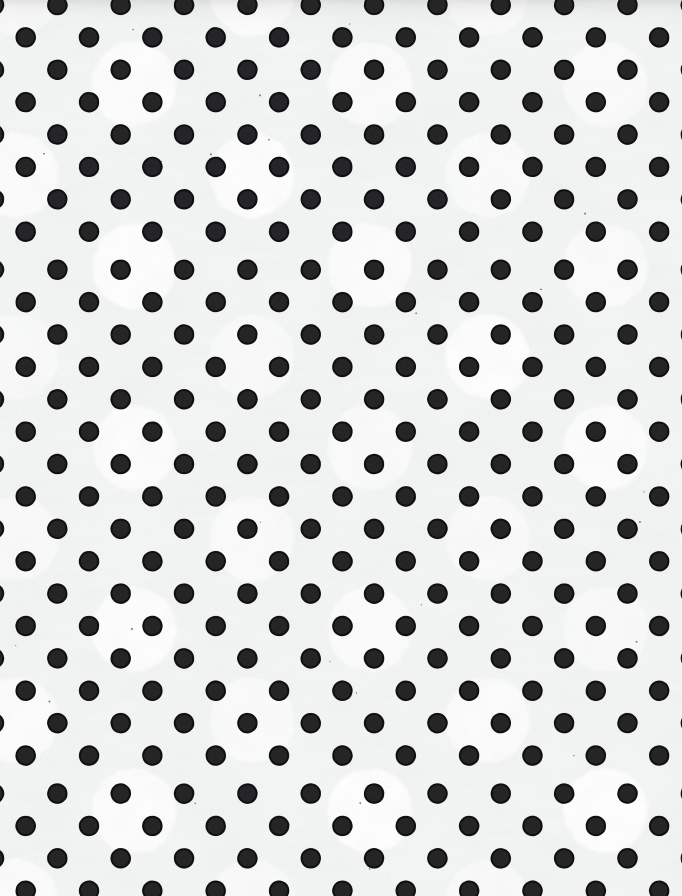
Give the GLSL for this pattern, as a Shadertoy shader.

```glsl
// Black polka dots in staggered rows over faint white discs on pale printed paper.

// Lengths are in sheet units: the canvas is SHEET units high, y runs down.
const float SHEET       = 768.0;
const vec2  DOT_PITCH   = vec2(54.3, 27.76);  // column and row spacing
const float DOT_RADIUS  = 8.75;
const float DOT_CORE    = 7.0;                // lighter centre inside the ink rim
const float DOT_LEFT    = 22.0;
const float ROLL_LENGTH = 449.0;              // print roller turn, 16 rows and a wider gap
const float ROLL_ROWS   = 16.0;
const float SEAM_Y      = 215.0;
const float SEAM_MARGIN = 16.2;
const vec2  DISC_PITCH  = vec2(202.0, 77.8);
const vec2  DISC_ORIGIN = vec2(115.0, 72.5);
const float DISC_RADIUS = 36.0;
const float SPECK_CELL  = 48.0;
const float SPECK_SHARE = 0.14;

const vec3 PAPER = vec3(0.946, 0.951, 0.951);
const vec3 WHITE = vec3(0.992);
const vec3 INK   = vec3(0.145, 0.143, 0.152);
const vec3 RIM   = vec3(0.06);
const vec3 SPECK = vec3(0.52);

vec2 hash2(vec2 p) {
    vec3 q = fract(p.xyx * vec3(0.1031, 0.1030, 0.0973));
    q += dot(q, q.yzx + 33.33);
    return fract((q.xx + q.yz) * q.zy);
}

float gradientAt(vec2 cell, vec2 offset) {
    return dot(hash2(cell) * 2.0 - 1.0, offset);
}

float gradientNoise(vec2 p) {
    vec2 i = floor(p), f = p - i;
    vec2 u = f * f * f * (f * (f * 6.0 - 15.0) + 10.0);
    vec2 e = vec2(0.0, 1.0);
    return mix(mix(gradientAt(i, f), gradientAt(i + e.yx, f - e.yx), u.x),
               mix(gradientAt(i + e.xy, f - e.xy), gradientAt(i + e.yy, f - e.yy), u.x), u.y);
}

// Distance to the nearest dot centre, keeping the gap at each roller seam
float dotDistance(vec2 p) {
    float turnY = mod(p.y - SEAM_Y, ROLL_LENGTH);
    float row = clamp(round((turnY - SEAM_MARGIN) / DOT_PITCH.y), 0.0, ROLL_ROWS - 1.0);
    float shift = 0.5 * (1.0 - mod(row, 2.0));
    float x = (p.x - DOT_LEFT) / DOT_PITCH.x - shift;
    x = (x - round(x)) * DOT_PITCH.x;
    return length(vec2(x, turnY - SEAM_MARGIN - row * DOT_PITCH.y));
}

// Coverage of the staggered pale discs, worn unevenly from one to the next
float discCoverage(vec2 p, float pixel) {
    vec2 q = (p - DISC_ORIGIN) / DISC_PITCH;
    float row = round(q.y);
    q.x -= 0.5 * mod(row, 2.0);
    vec2 cell = vec2(round(q.x), row);
    float d = length((q - cell) * DISC_PITCH) - DISC_RADIUS;
    d += 1.8 * gradientNoise(p / 9.0) + 2.0 * gradientNoise(p / 23.0);
    float strength = mix(0.55, 1.0, hash2(cell + 17.0).x);
    float wear = 0.88 + 0.4 * gradientNoise(p / 19.0 + 40.0);
    return (1.0 - smoothstep(-1.5 - pixel, 1.5 + pixel, d)) * strength * wear;
}

// Sparse dust specks, one at most in each scatter cell
float speckCoverage(vec2 p, float pixel) {
    vec2 cell = floor(p / SPECK_CELL);
    vec2 place = 0.1 + 0.8 * hash2(cell + 91.0);
    vec2 pick = hash2(cell + 203.0);
    float d = length(p - (cell + place) * SPECK_CELL) - mix(0.4, 0.9, pick.y);
    return step(pick.x, SPECK_SHARE) * (1.0 - smoothstep(-0.5 * pixel, 0.5 * pixel, d));
}

void mainImage(out vec4 fragColor, in vec2 fragCoord) {
    float pixel = SHEET / iResolution.y;
    vec2 p = vec2(fragCoord.x, iResolution.y - fragCoord.y) * pixel;

    // Paper with soft mottling, faint horizontal streaks and fine grain
    float mottle = 0.010 * gradientNoise(p / 70.0)
                 + 0.010 * gradientNoise(p / vec2(45.0, 9.0));
    float grain = 0.012 * gradientNoise(p / 2.3);
    vec3 color = PAPER + mottle;
    color = mix(color, WHITE, clamp(discCoverage(p, pixel), 0.0, 1.0));
    color += grain;
    color = mix(color, SPECK, speckCoverage(p, pixel));

    // Shaded upper edge of the sheet
    color -= 0.09 * exp(-p.y / 7.0);

    // Ink dots with a denser rim
    float d = dotDistance(p) + 0.3 * gradientNoise(p / 5.0);
    vec3 ink = mix(INK, RIM, smoothstep(DOT_CORE - 0.5, DOT_CORE + 0.5, d)) + grain;
    float edge = 0.65 * pixel;
    color = mix(color, ink, 1.0 - smoothstep(-edge, edge, d - DOT_RADIUS));

    fragColor = vec4(clamp(color, 0.0, 1.0), 1.0);
}
```
